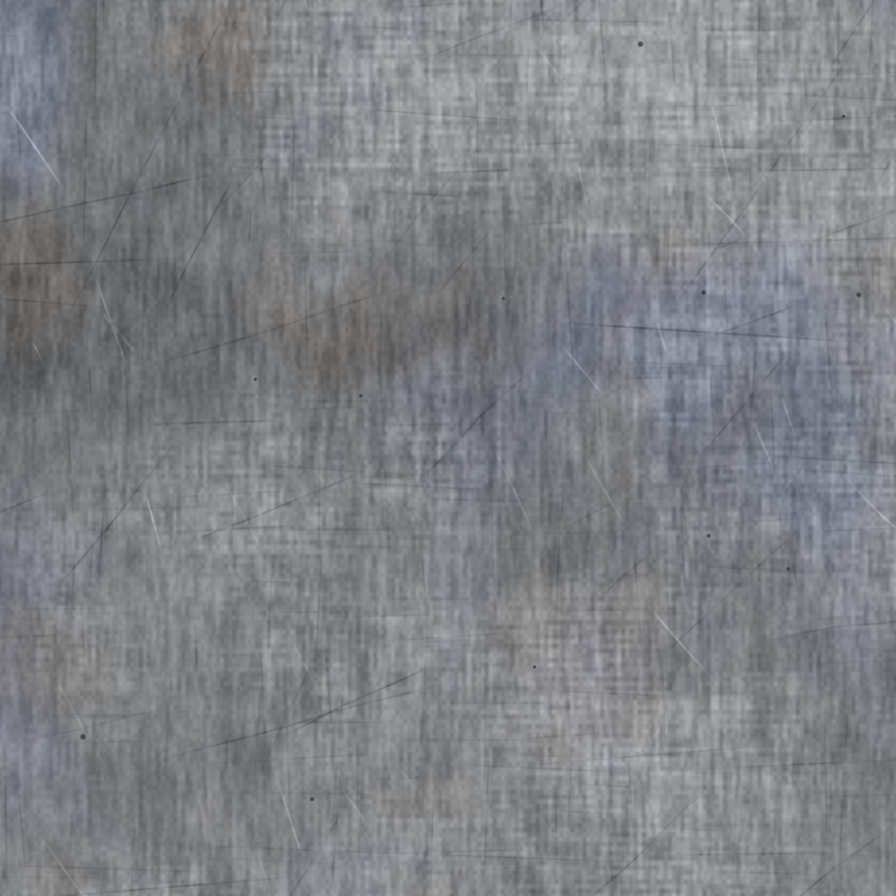
Reproduce this texture procedurally as a WebGL 1 fragment shader.

```glsl
precision highp float;
// Worn grey steel: cloudy tone, brushed vertical grain, fine scratches and pits.
uniform vec2 u_resolution;

#define BASE_TONE 0.506
#define CLOUD_CONTRAST 0.30
#define BAND_CONTRAST 0.022
#define GRAIN_CONTRAST 0.115
#define WEAVE_CONTRAST 0.085
#define SCRATCH_DARKNESS 0.11
#define SCRATCH_WIDTH 0.0024
#define GLINT_STRENGTH 0.17
#define PIT_RADIUS 0.0042
#define STEEL_TINT vec3(-0.011, 0.0, 0.015)
#define BLUE_SHEEN vec3(-0.020, -0.014, 0.024)
#define BROWN_STAIN vec3(0.006, -0.012, -0.034)

float hash(vec2 p) {
  vec3 q = fract(vec3(p.xyx) * 0.1031);
  q += dot(q, q.yzx + 33.33);
  return fract((q.x + q.y) * q.z);
}

// Value noise centred on zero.
float noise(vec2 p) {
  vec2 cell = floor(p), f = fract(p);
  f = f * f * (3.0 - 2.0 * f);
  float low = mix(hash(cell), hash(cell + vec2(1.0, 0.0)), f.x);
  float high = mix(hash(cell + vec2(0.0, 1.0)), hash(cell + 1.0), f.x);
  return mix(low, high, f.y) - 0.5;
}

float fbm(vec2 p) {
  float sum = 0.0, weight = 0.5;
  for (int i = 0; i < 5; i++) {
    sum += weight * noise(p);
    p = mat2(1.6, 1.2, -1.2, 1.6) * p + 17.3;
    weight *= 0.5;
  }
  return sum;
}

// Scattered segments along an angle; grid holds cells along and across it.
float scratches(vec2 p, float angle, vec2 grid, float density, float seed) {
  float c = cos(angle), s = sin(angle);
  vec2 q = (mat2(c, -s, s, c) * p + 5.0) * grid;
  float width = max(SCRATCH_WIDTH, 1.3 / u_resolution.y);
  float ink = 0.0;
  for (int j = -1; j <= 1; j++) {
    for (int i = -1; i <= 1; i++) {
      vec2 cell = floor(q) + vec2(float(i), float(j));
      vec2 key = cell + seed * 37.0;
      vec2 center = cell + vec2(hash(key + 11.0), hash(key + 23.0));
      vec2 offset = (q - center) / grid;
      float halfLength = mix(0.2, 0.9, hash(key + 41.0)) / grid.x;
      float slope = (hash(key + 59.0) - 0.5) * 0.7 * grid.x / grid.y;
      float across = abs(offset.y - slope * offset.x);
      float taper = 1.0 - smoothstep(0.5, 1.0, abs(offset.x) / halfLength);
      float line = (1.0 - smoothstep(0.0, width, across)) * taper;
      float strength = mix(0.35, 1.0, hash(key + 73.0));
      ink = max(ink, line * strength * step(hash(key), density));
    }
  }
  return ink;
}

// Sparse round dents, kept well inside their cells.
float pits(vec2 p) {
  vec2 q = p * 13.0, cell = floor(q);
  vec2 center = 0.2 + 0.6 * vec2(hash(cell + 3.0), hash(cell + 7.0));
  float radius = PIT_RADIUS * mix(0.6, 1.2, hash(cell + 13.0));
  float d = length(fract(q) - center) / 13.0;
  return (1.0 - smoothstep(0.25 * radius, radius, d)) * step(hash(cell + 19.0), 0.09);
}

void main() {
  vec2 uv = gl_FragCoord.xy / u_resolution.y;

  // Broad cloudy light, darkest just above the middle.
  float cloud = fbm(uv * vec2(3.6, 4.2) + 8.4);
  float tone = BASE_TONE + CLOUD_CONTRAST * cloud;
  tone += BAND_CONTRAST * cos(6.2832 * (uv.y - 0.06));
  float worn = smoothstep(-0.15, 0.2, cloud + 0.3 * noise(uv * 6.0 + 31.0));

  // Brushed vertical grain with a weaker horizontal weave in worn areas.
  float grain = noise(uv * vec2(210.0, 38.0)) + 0.6 * noise(uv * vec2(120.0, 8.0) + 50.0);
  grain += 0.65 * noise(uv * vec2(230.0, 190.0) + 90.0);
  tone += GRAIN_CONTRAST * grain * mix(0.8, 1.15, worn);
  tone += WEAVE_CONTRAST * worn * noise(uv * vec2(16.0, 190.0) + 70.0);
  tone += 0.06 * noise(uv * 42.0 + 15.0);

  // Dark scratches: fine cross hatch, long rules and broken diagonals.
  vec2 bent = uv + 0.006 * vec2(noise(uv * 13.0), noise(uv * 13.0 + 40.0));
  float wear = 0.6 + 0.8 * noise(uv * 60.0 + 27.0);
  float hatch = scratches(uv, 1.5708, vec2(10.0, 42.0), 0.40, 1.0);
  hatch += scratches(uv, 0.0, vec2(8.0, 38.0), 0.42, 2.0) * mix(0.3, 1.0, worn);
  float marks = scratches(uv, 0.0, vec2(2.4, 10.0), 0.30, 3.0);
  marks += scratches(bent, 0.98, vec2(3.2, 7.0), 0.26, 4.0);
  marks += scratches(bent, 0.62, vec2(7.0, 9.0), 0.20, 5.0);
  marks += scratches(bent, 0.28, vec2(5.0, 8.0), 0.16, 6.0);
  tone -= SCRATCH_DARKNESS * wear * (0.75 * hatch + 1.15 * marks);

  // Short bright nicks and dark pits.
  tone += GLINT_STRENGTH * wear * scratches(bent, -1.08, vec2(14.0, 16.0), 0.13, 7.0);
  tone = mix(tone, 0.2, 0.8 * pits(uv));

  // Faint blue sheen and brown staining.
  float sheen = smoothstep(0.02, 0.24, fbm(uv * vec2(5.0, 3.4) + 61.0));
  float stain = smoothstep(0.08, 0.28, fbm(uv * 4.5 + 83.0));
  vec3 color = tone + STEEL_TINT + BLUE_SHEEN * sheen + BROWN_STAIN * stain;
  gl_FragColor = vec4(clamp(color, 0.0, 1.0), 1.0);
}
```
